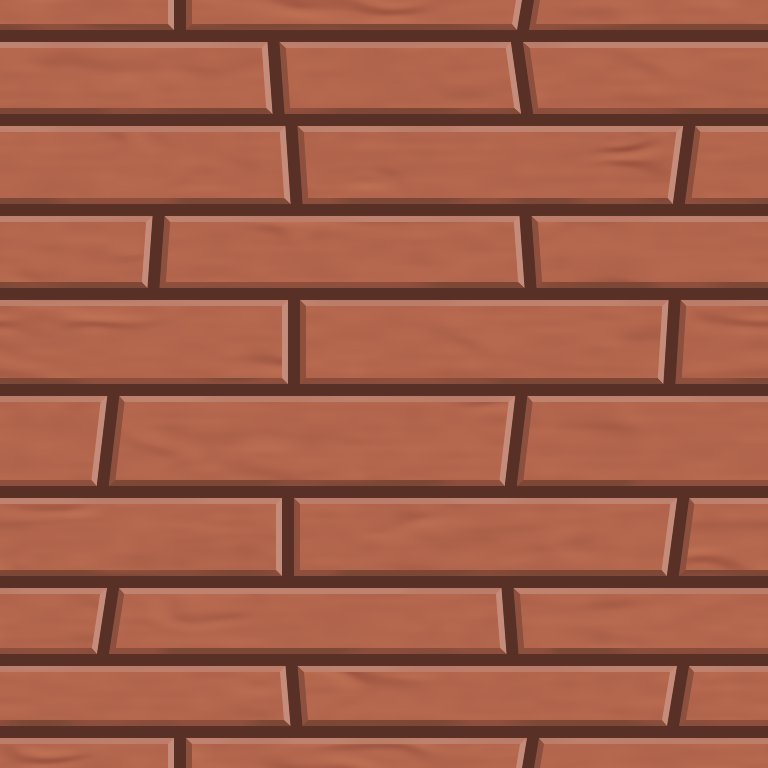
Write a WebGL 2 fragment shader that draws this texture.

```glsl
#version 300 es
precision highp float;

#define UNITS 128.0                      // layout units across the canvas
#define ROWS 9.0
#define HALF_JOINT 1.0                   // half the mortar width, in units
#define BEVEL 1.0                        // bevel width, in units
#define LEAN 2.5                         // largest slant of an upright joint
#define GRAIN 0.15                       // strength of the carved grain
#define MORTAR vec3(0.345, 0.19, 0.15)
#define FACE vec3(0.70, 0.40, 0.30)
#define LIT_TOP vec3(0.735, 0.49, 0.41)
#define LIT_RIGHT vec3(0.77, 0.55, 0.48)
#define SHADE_LEFT vec3(0.56, 0.31, 0.24)
#define SHADE_BOTTOM vec3(0.49, 0.28, 0.21)

uniform vec2 u_resolution;
out vec4 outColor;

float hash(vec2 p) {
    vec3 q = fract(p.xyx * 0.1031);
    q += dot(q, q.yzx + 33.33);
    return fract((q.x + q.y) * q.z);
}

float noise(vec2 p) {
    vec2 cell = floor(p), f = fract(p);
    f = f * f * (3.0 - 2.0 * f);
    float low = mix(hash(cell), hash(cell + vec2(1, 0)), f.x);
    float high = mix(hash(cell + vec2(0, 1)), hash(cell + vec2(1, 1)), f.x);
    return mix(low, high, f.y);
}

// Upper edge of a row; two waves make the rows taller and shorter.
float rowEdge(float row) {
    float a = 6.28319 * row / ROWS;
    float wave = 3.0 * sin(a - 2.58) + 0.65 * sin(2.0 * a - 0.58);
    return floor(8.83 + UNITS * row / ROWS + wave);
}

// Centre of one of a row's two joints; t runs from row top to bottom.
float jointX(float row, float side, float t) {
    float odd = mod(row, 2.0);
    float s = row * 0.5 - 2.0;
    float first = mix(18.2 + s * (4.8 * s - 3.9), 49.5, odd);
    float second = mix(86.6, 112.5, odd);
    float jitter = 3.0 * hash(vec2(row + 3.0, side + 11.0)) - 1.5;
    float lean = floor(LEAN * (2.0 * hash(vec2(row + 17.0, side + 5.0)) - 1.0) + 0.5);
    return floor(mix(first, second, side) + jitter + 0.5) + lean * (t - 0.5);
}

// Contour lines of stretched noise, like wood rings.
float rings(vec2 p) {
    float n = noise(p * vec2(0.05, 0.14)) + 0.25 * noise(p * vec2(0.12, 0.3));
    return sin(n * 14.0);
}

vec3 faceColor(vec2 p) {
    float patches = smoothstep(0.35, 0.85, noise(p * vec2(0.06, 0.15) + 40.0));
    float relief = (rings(p + vec2(0.4, -0.5)) - rings(p)) * patches;
    relief = relief > 0.0 ? 0.5 * relief : relief;
    float streaks = noise(p * vec2(0.12, 0.9)) - 0.5;
    float mottle = noise(p * vec2(0.3, 0.5) + 70.0) - 0.5;
    float tone = GRAIN * relief + 0.04 * streaks + 0.03 * mottle;
    return FACE * (1.0 + tone * vec3(0.8, 1.2, 1.1));
}

void main() {
    vec2 p = gl_FragCoord.xy / u_resolution * UNITS;
    p.y = UNITS - p.y;
    float aa = 0.6 * UNITS / min(u_resolution.x, u_resolution.y);

    // Find the row, then the brick; both wrap around the canvas.
    if (p.y < rowEdge(0.0)) p.y += UNITS;
    float row = 0.0;
    for (float i = 1.0; i < ROWS; i++) row += step(rowEdge(i), p.y);
    float top = rowEdge(row), bottom = rowEdge(row + 1.0);
    float t = (p.y - top) / (bottom - top);
    float left = jointX(row, 0.0, t), right = jointX(row, 1.0, t);
    float side = 0.0;
    if (p.x < left) p.x += UNITS;
    if (p.x >= right) {
        float next = left + UNITS;
        left = right;
        right = next;
        side = 1.0;
    }

    // Distances from the brick's edges.
    float dTop = p.y - top, dBottom = bottom - p.y;
    float dLeft = p.x - left, dRight = right - p.x;
    float dRow = min(dTop, dBottom) - HALF_JOINT;
    float dSide = min(dLeft, dRight) - HALF_JOINT;
    float d = min(dRow, dSide);

    // Grain starts afresh on each brick.
    vec2 seed = 200.0 * vec2(hash(vec2(row, side + 2.0)), hash(vec2(side + 7.0, row)));
    vec2 local = vec2(p.x - jointX(row, side, 0.5), p.y - top) + seed;
    float wear = smoothstep(0.25, 0.75, noise(local * vec2(0.1, 0.3)));

    // Lit from the upper right, with mitred bevel corners.
    vec3 rowBevel = dTop < dBottom ? mix(LIT_TOP, LIT_RIGHT, 0.35 * wear)
                                   : mix(SHADE_BOTTOM, SHADE_LEFT, wear);
    vec3 sideBevel = dLeft < dRight ? SHADE_LEFT : LIT_RIGHT;
    vec3 bevel = mix(sideBevel, rowBevel, smoothstep(-aa, aa, dSide - dRow));
    vec3 color = mix(bevel, faceColor(local), smoothstep(BEVEL - aa, BEVEL + aa, d));
    color = mix(MORTAR, color, smoothstep(-aa, aa, d));
    outColor = vec4(color, 1.0);
}
```
